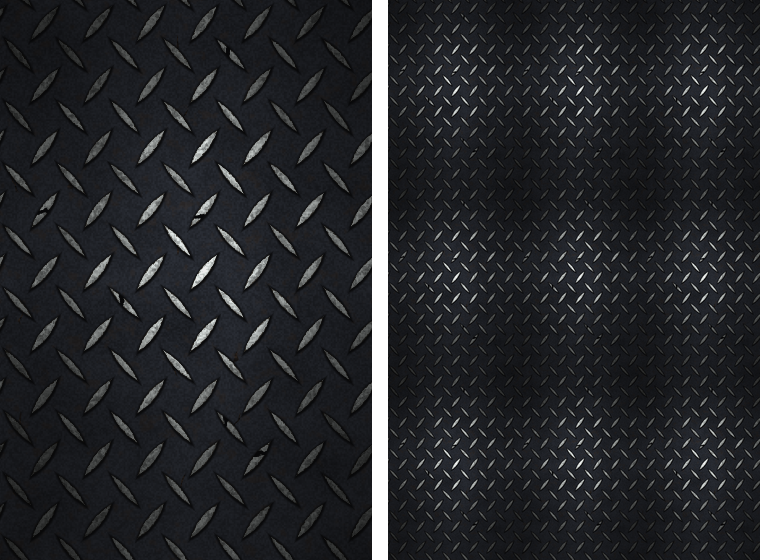
Left, the tile; right, the same tile 3 across and 3 down.
This texture is drawn by a Shadertoy shader. Its source:

```glsl
const vec2 COUNT = vec2(7.0, 9.0);            // repeats across and down
const vec2 RISING_PHASE = vec2(0.84, 0.63);   // lug centres, in cells
const vec2 FALLING_PHASE = vec2(0.34, 0.13);
const vec2 RISING_SIZE = vec2(0.41, 0.080);   // half length, half width
const vec2 FALLING_SIZE = vec2(0.385, 0.064);
const float RISING_ANGLE = 0.91;
const float FALLING_ANGLE = -0.84;
const vec2 LIGHT_CENTRE = vec2(0.54, 0.54);
const vec2 LIGHT_FALLOFF = vec2(0.40, 0.46);
const float CHIP_CHANCE = 0.09;
const float SCRATCH_CHANCE = 0.14;
const vec3 PLATE_DARK = vec3(0.040, 0.041, 0.046);
const vec3 PLATE_LIT = vec3(0.142, 0.154, 0.180);
const vec3 SHADOW = vec3(0.022, 0.022, 0.025);
const vec3 STEEL = vec3(1.04, 1.07, 1.06);
const vec3 GRIME = vec3(0.23, 0.21, 0.18);
const vec3 RUST = vec3(0.23, 0.175, 0.135);
const float TAU = 6.2831853;

float hash(vec2 p) {
    vec3 q = fract(p.xyx * 0.1031);
    q += dot(q, q.yzx + 33.33);
    return fract((q.x + q.y) * q.z);
}

// Value noise that wraps after a whole number of lattice cells
float noise(vec2 uv, vec2 period) {
    vec2 p = uv * period;
    vec2 i = floor(p), f = fract(p);
    f = f * f * (3.0 - 2.0 * f);
    vec2 a = mod(i, period), b = mod(i + 1.0, period);
    return mix(mix(hash(a), hash(vec2(b.x, a.y)), f.x),
               mix(hash(vec2(a.x, b.y)), hash(b), f.x), f.y);
}

float fbm(vec2 uv, vec2 period) {
    float sum = 0.0, amp = 0.5;
    for (int k = 0; k < 4; k++) {
        sum += amp * noise(uv, period);
        period *= 2.0;
        amp *= 0.5;
    }
    return sum / 0.9375;
}

// Pointed lens: the overlap of two circles
float lens(vec2 p, vec2 size) {
    float radius = dot(size, size) / (2.0 * size.y);
    return length(vec2(p.x, abs(p.y) + radius - size.y)) - radius;
}

vec3 addLugs(vec3 colour, vec2 uv, vec2 phase, float angle, vec2 size, float glow) {
    float pixel = COUNT.x / iResolution.x;
    vec2 cell = vec2(1.0, iResolution.y / iResolution.x * COUNT.x / COUNT.y);
    vec2 grid = uv * COUNT - phase + 0.5;
    vec2 id = mod(floor(grid), COUNT) + phase * 50.0;
    vec2 local = (fract(grid) - 0.5) * cell;
    float turn = angle + 0.07 * (hash(id + 3.0) - 0.5);
    vec2 axis = vec2(cos(turn), sin(turn));
    mat2 toLug = mat2(axis.x, -axis.y, axis.y, axis.x);
    vec2 p = toLug * local;
    float mottle = fbm(uv, vec2(90.0, 135.0));
    float fine = noise(uv, vec2(230.0, 345.0));

    // Dark groove and cast shadow
    float groove = lens(toLug * (local + vec2(-0.006, 0.016)), size);
    colour = mix(colour, SHADOW, 0.85 * smoothstep(0.060, 0.0, groove));

    // Worn top with a ragged outline
    float d = lens(p, size) + 0.020 * (mottle - 0.5);
    float cover = smoothstep(0.5, -0.5, d / pixel);
    float slope = clamp(0.5 + 0.5 * p.y / size.y, 0.0, 1.0);
    float tone = mix(0.70, 1.0, smoothstep(0.28, 0.52, mottle));
    tone *= mix(0.80, 1.06, slope) * mix(0.78, 1.05, hash(id + 11.0));
    tone *= 0.80 + 0.36 * fine;
    float wear = smoothstep(0.004, -0.020, d + 0.03 * (fine - 0.5));
    vec3 face = mix(GRIME, STEEL * tone, wear) * glow;

    // Oblique bite taken from a few lugs
    float broken = step(hash(id + 23.0), CHIP_CHANCE);
    float place = (hash(id + 31.0) - 0.5) * size.x;
    float bite = abs(p.x - place + 0.9 * p.y + 0.12 * (mottle - 0.5));
    float chip = broken * smoothstep(0.065, 0.035, bite);
    face = mix(face, SHADOW * 1.3, chip);
    return mix(colour, face, cover);
}

// Short crooked scratches between the lugs
float scratches(vec2 uv) {
    vec2 grid = uv * COUNT - RISING_PHASE;
    vec2 id = mod(floor(grid), COUNT);
    vec2 p = fract(grid) - vec2(0.5, 0.3 + 0.4 * hash(id + 61.0));
    p.x += (hash(id + 43.0) - 0.5) * (0.2 + p.y);
    p.x += 0.09 * (noise(uv, vec2(56.0, 84.0)) - 0.5);
    float line = smoothstep(0.026, 0.006, abs(p.x)) * smoothstep(0.17, 0.09, abs(p.y));
    return line * step(hash(id + 71.0), SCRATCH_CHANCE);
}

void mainImage(out vec4 fragColor, in vec2 fragCoord) {
    vec2 uv = fragCoord / iResolution.xy;
    // Periodic pool of light
    float glow = exp(-dot(LIGHT_FALLOFF, 1.0 - cos(TAU * (uv - LIGHT_CENTRE))));

    // Painted plate: stains, grain and scuffs
    float stain = fbm(uv, vec2(8.0, 12.0));
    float grain = noise(uv, vec2(230.0, 345.0));
    vec3 colour = mix(PLATE_DARK, PLATE_LIT, pow(glow, 0.58));
    colour *= 1.0 + 0.40 * (stain - 0.5) + 0.36 * (grain - 0.5);
    float scuff = smoothstep(0.60, 0.80, fbm(uv, vec2(42.0, 63.0)));
    colour = mix(colour, RUST * (0.3 + 0.7 * glow), 0.35 * scuff);
    float mark = scratches(uv);
    colour = mix(colour, mix(SHADOW, RUST, grain) * (0.5 + 0.5 * glow), 0.85 * mark);

    colour = addLugs(colour, uv, FALLING_PHASE, FALLING_ANGLE, FALLING_SIZE, glow * 0.95);
    colour = addLugs(colour, uv, RISING_PHASE, RISING_ANGLE, RISING_SIZE, glow);
    fragColor = vec4(min(colour, 0.92), 1.0);
}
```
